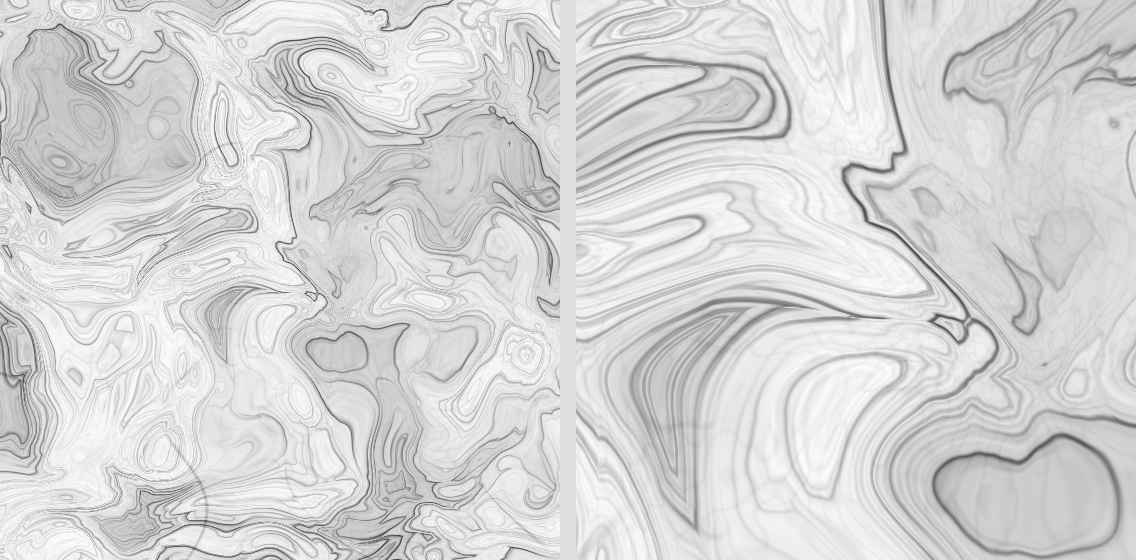
Left, the full canvas; right, a detail of the centre.
Reproduce this texture procedurally as a Shadertoy shader.

```glsl
// Pale eroded rock relief: rounded domes wrapped in dark, flowing strata lines.
#define DOME_SCALE 3.6
#define WARP 0.75
#define COARSE_LAYERS 9.0
#define FINE_LAYERS 25.0
#define LINE_WIDTH 0.0013
#define SHADOW_WIDTH 0.011
#define VALLEY_TONE 0.79
#define PEAK_TONE 0.965
#define LINE_DARKNESS 0.36
#define SHADOW_DARKNESS 0.20

vec2 hash22(vec2 p) {
    vec3 q = fract(p.xyx * vec3(0.1031, 0.1030, 0.0973));
    q += dot(q, q.yzx + 33.33);
    return fract((q.xx + q.yz) * q.zy);
}

float corner(vec2 cell, vec2 f, vec2 offset) {
    return dot(hash22(cell + offset) * 2.0 - 1.0, f - offset);
}

// Gradient noise, roughly -0.8 to 0.8
float noise(vec2 p) {
    vec2 c = floor(p), f = p - c;
    vec2 u = f * f * f * (f * (f * 6.0 - 15.0) + 10.0);
    float low = mix(corner(c, f, vec2(0, 0)), corner(c, f, vec2(1, 0)), u.x);
    float high = mix(corner(c, f, vec2(0, 1)), corner(c, f, vec2(1, 1)), u.x);
    return 1.4 * mix(low, high, u.y);
}

// Swirl the plane so that contours bend and fold
vec2 warped(vec2 p) {
    vec2 q = p * DOME_SCALE + 17.0;
    vec2 w = vec2(noise(q * 0.9 + 5.2), noise(q * 0.9 + 41.7));
    w += 0.45 * vec2(noise(q * 2.1 + 63.1), noise(q * 2.1 + 88.4));
    return q + WARP * w;
}

// Broad hills plus billows, whose folds make sharp creases
float height(vec2 p) {
    vec2 q = warped(p);
    float h = noise(q) + 0.8 * abs(noise(q * 1.5 + 31.0));
    h += 0.28 * abs(noise(q * 3.4 + 57.0));
    h += 0.04 * noise(q * 8.0 + 11.0);
    return h + 0.012 * noise(q * 19.0 + 23.0);
}

// Darkness of layer edges: thin line, with a soft shadow on the downhill side
float strata(vec2 p, float h, float slope, float count, float shadowWidth) {
    float x = h * count;
    float layer = floor(x), f = x - layer;
    vec2 rnd = hash22(vec2(layer + 50.0, count));
    float d = (f - mix(0.35, 0.7, rnd.x)) / (count * slope);
    float fade = smoothstep(0.0, 0.25, f) * smoothstep(1.0, 0.8, f);
    float strength = mix(0.25, 1.0, rnd.y)
        * smoothstep(-0.25, 0.4, noise(p * 5.0 + layer * 7.31));
    float width = max(LINE_WIDTH, 0.6 / iResolution.y);
    float line = exp(-d * d / (width * width)) * LINE_DARKNESS;
    float shadow = (d < 0.0 ? exp(d / shadowWidth) : exp(-d / width)) * SHADOW_DARKNESS;
    return (line + shadow) * strength * fade;
}

// Thin line along the zero set of a noise field
float hairline(vec2 p, float scale, float width) {
    return smoothstep(width, 0.0, abs(noise(p * scale)));
}

void mainImage(out vec4 fragColor, in vec2 fragCoord) {
    vec2 p = fragCoord / iResolution.y;

    // Height and steepness
    float eps = 0.002;
    float h = height(p);
    vec2 grad = vec2(height(p + vec2(eps, 0)), height(p + vec2(0, eps))) - h;
    float slope = max(length(grad) / eps, 0.9);

    // Grey hollows, bright tops
    float tone = mix(VALLEY_TONE, PEAK_TONE, smoothstep(-0.35, 0.6, h));
    tone += 0.025 * noise(p * 9.0 + 70.0);

    // Bold and fine layers
    tone -= strata(p, h, slope, COARSE_LAYERS, SHADOW_WIDTH);
    tone -= 0.42 * strata(p + 3.0, h, slope, FINE_LAYERS, SHADOW_WIDTH * 0.5);

    // Fibres along the contours, and small wrinkles
    vec2 q = warped(p);
    tone += 0.04 * noise(vec2(h * 55.0, q.x * 2.0 + q.y));
    float patches = smoothstep(-0.1, 0.4, noise(p * 14.0 + 29.0));
    tone -= 0.05 * patches * hairline(q + 9.0, 9.0, 0.10);
    tone -= 0.03 * hairline(q + 14.0, 17.0, 0.14);

    // A few long faint cracks
    float cracked = smoothstep(0.1, 0.4, noise(p * 4.0 + 90.0));
    tone -= 0.16 * cracked * hairline(p + 6.0, 3.0, 0.012);

    fragColor = vec4(vec3(clamp(tone, 0.3, 0.98)), 1.0);
}
```
